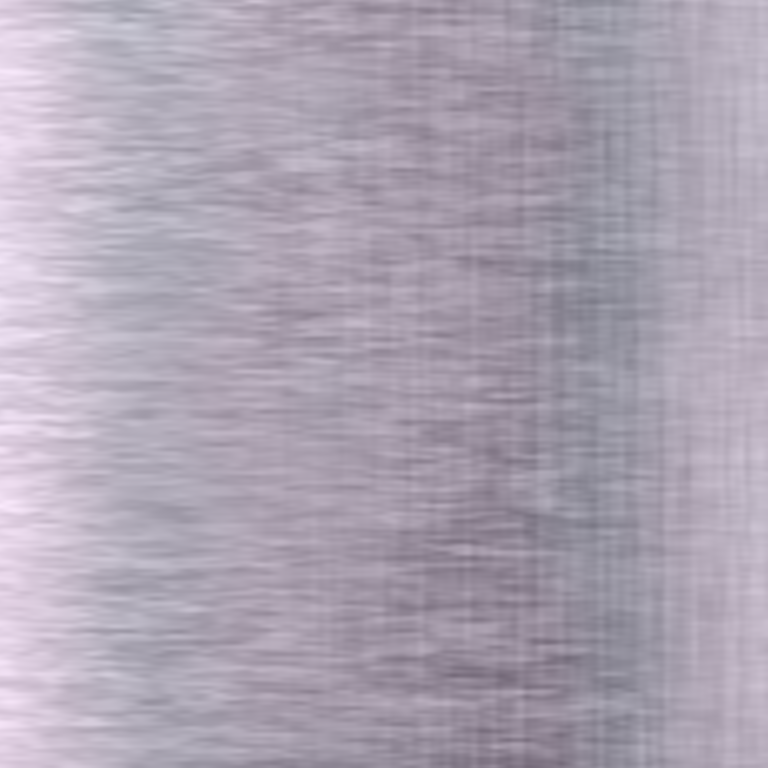
A Shadertoy shader for this texture:

```glsl
// Brushed metal sheet: fine horizontal streaks, a bright left edge and a faint cross weave on the right.

const vec3  METAL_TINT      = vec3(0.004, -0.028, 0.026);
const vec3  COOL_TINT       = vec3(-0.018, 0.012, 0.008);
const vec3  ROSE_TINT       = vec3(0.014, -0.010, 0.004);
const float EDGE_TONE       = 0.910;
const float BODY_TONE       = 0.692;
const float SHADE_DEPTH     = 0.100;
const float RIGHT_GLOW      = 0.135;
const float FOOT_SHADE      = 0.050;
const vec2  LONG_STREAKS    = vec2(8.0, 85.0);    // cells across the canvas
const vec2  MEDIUM_STREAKS  = vec2(17.0, 140.0);
const vec2  SHORT_STREAKS   = vec2(45.0, 190.0);
const vec2  WEAVE_THREADS   = vec2(115.0, 5.0);
const float STREAK_CONTRAST = 0.170;
const float WEAVE_CONTRAST  = 0.055;
const float BLOTCH_CONTRAST = 0.035;

float hash(vec2 p) {
    return fract(sin(dot(p, vec2(127.1, 311.7))) * 43758.5453);
}

// Smooth value noise, from -0.5 to 0.5
float noise(vec2 p) {
    vec2 cell = floor(p);
    vec2 f = fract(p);
    f = f * f * (3.0 - 2.0 * f);
    float low = mix(hash(cell), hash(cell + vec2(1.0, 0.0)), f.x);
    float high = mix(hash(cell + vec2(0.0, 1.0)), hash(cell + 1.0), f.x);
    return mix(low, high, f.y) - 0.5;
}

// One row of noise, shifted at random so that streak ends do not line up
float rowNoise(float x, float row) {
    x += 37.0 * hash(vec2(row, 5.3));
    float cell = floor(x);
    float f = smoothstep(0.0, 1.0, x - cell);
    return mix(hash(vec2(cell, row)), hash(vec2(cell + 1.0, row)), f) - 0.5;
}

float streaks(vec2 p) {
    float row = floor(p.y);
    float blend = smoothstep(0.0, 1.0, p.y - row);
    return mix(rowNoise(p.x, row), rowNoise(p.x, row + 1.0), blend);
}

// Broad reflection across the sheet
float sheetTone(vec2 uv) {
    float tone = mix(EDGE_TONE, BODY_TONE, smoothstep(-0.08, 0.24, uv.x));
    tone -= SHADE_DEPTH * smoothstep(0.2, 0.72, uv.x);
    tone += RIGHT_GLOW * smoothstep(0.76, 0.99, uv.x);
    float middle = smoothstep(0.05, 0.4, uv.x) * (1.0 - smoothstep(0.75, 1.0, uv.x));
    tone += FOOT_SHADE * (uv.y - 0.5) * middle;
    return tone - 0.06 * (1.0 - smoothstep(0.0, 0.02, uv.y)) * middle;
}

void mainImage(out vec4 fragColor, in vec2 fragCoord) {
    vec2 uv = fragCoord / iResolution.xy;
    float tone = sheetTone(uv);

    // Brushed streaks, slightly wavy and calmer towards the right
    vec2 brushed = uv + vec2(0.0, 0.004 * noise(uv * vec2(9.0, 14.0)));
    float grain = 0.35 * streaks(brushed * LONG_STREAKS + 11.0)
                + 0.65 * streaks(brushed * MEDIUM_STREAKS + 53.0)
                + 0.45 * streaks(brushed * SHORT_STREAKS + 97.0);
    float strength = 1.0 + 0.7 * noise(uv * vec2(5.0, 9.0) + 23.0);
    strength *= 1.0 - 0.6 * smoothstep(0.72, 0.95, uv.x);
    tone += STREAK_CONTRAST * strength * grain;

    // Upright threads crossing the streaks
    float weave = noise(uv * WEAVE_THREADS + 71.0)
                + 0.6 * noise(uv * vec2(105.0, 32.0) + 31.0);
    tone += WEAVE_CONTRAST * weave * smoothstep(0.2, 0.7, uv.x);

    // Soft blotches of tone
    tone += BLOTCH_CONTRAST * noise(uv * vec2(6.0, 8.0) + 3.0);

    // Cool bands beside both bright edges, rose elsewhere
    float leftBand = smoothstep(0.06, 0.17, uv.x) * (1.0 - smoothstep(0.18, 0.36, uv.x));
    float rightBand = smoothstep(0.66, 0.79, uv.x) * (1.0 - smoothstep(0.79, 0.92, uv.x));
    float cool = 0.75 * (leftBand + rightBand) + 0.8 * noise(uv * vec2(7.0, 6.0) + 41.0);
    vec3 tint = METAL_TINT + mix(ROSE_TINT * 0.4, COOL_TINT, clamp(cool, 0.0, 1.0));
    tint += ROSE_TINT * (1.0 - smoothstep(0.0, 0.12, uv.x));

    fragColor = vec4(clamp(vec3(tone) + tint, 0.0, 1.0), 1.0);
}
```
